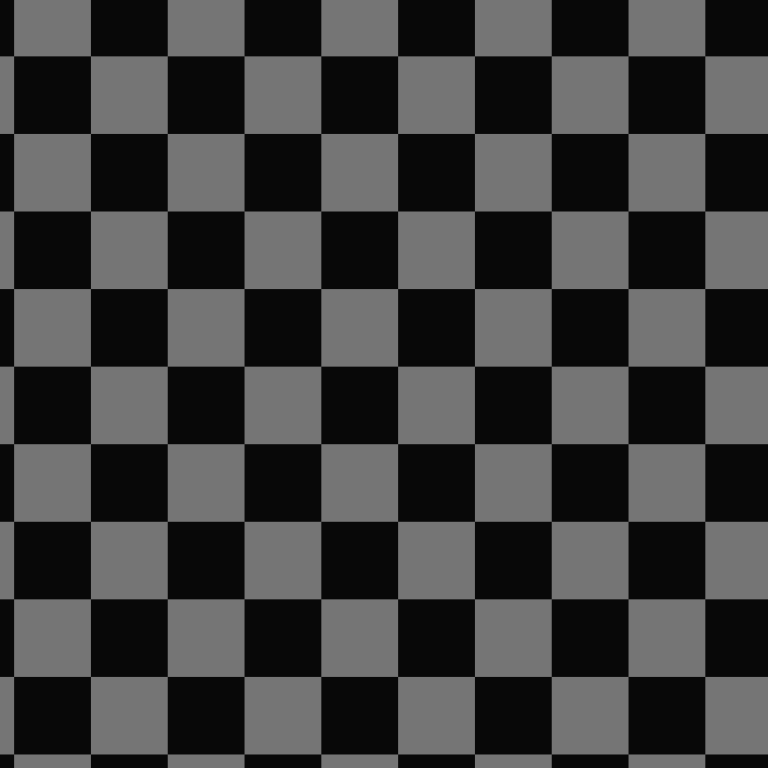
A Shadertoy shader for this pattern:

```glsl
const vec2 CELL_SIZE = vec2(0.1, 0.101);
const vec2 GRID_OFFSET = vec2(0.0184, 0.0176);
const vec3 DARK = vec3(0.03);
const vec3 GREY = vec3(0.46);

// Signed distance to the nearest cell edge, positive in even cells
vec2 alternatingDistance(vec2 cell) {
    return 0.5 - abs(fract(cell * 0.5 + 0.25) * 2.0 - 1.0);
}

// Smoothed checker: 1 where the column and row parities agree, else 0
float checker(vec2 cell, vec2 pixelWidth) {
    vec2 side = clamp(2.0 * alternatingDistance(cell) / pixelWidth, -1.0, 1.0);
    return 0.5 + 0.5 * side.x * side.y;
}

void mainImage(out vec4 fragColor, in vec2 fragCoord) {
    vec2 uv = fragCoord / iResolution.xy;
    vec2 cell = (uv - GRID_OFFSET) / CELL_SIZE;
    vec2 pixelWidth = 1.0 / (iResolution.xy * CELL_SIZE);

    fragColor = vec4(mix(GREY, DARK, checker(cell, pixelWidth)), 1.0);
}
```
